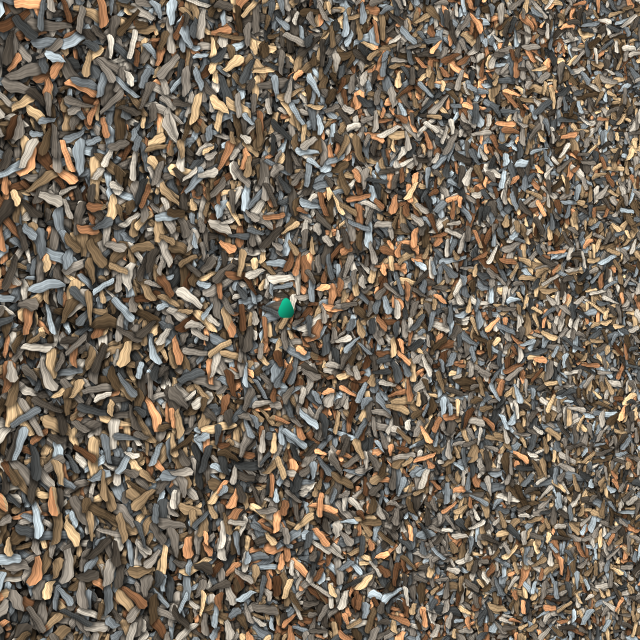
A WebGL 2 fragment shader for this texture:

```glsl
#version 300 es
precision highp float;
// A bed of weathered wood chips, coarse on the left and finer to the right.
// Stacked jittered grids scatter tapered, bent slivers from bottom to top;
// each casts a soft shadow, and an exponential map grades their size.

uniform vec2 u_resolution;
out vec4 fragColor;

const float PI = 3.14159265;
const int LAYERS = 11;
const float GRADE = 0.75;          // log of the size ratio, left to right
const float CELL_MIN = 0.026;
const float CELL_MAX = 0.050;
const float EDGE = 0.0013;         // edge softness in canvas units
const float SHADOW_REACH = 0.0062;
const float SHADOW_DEPTH = 0.52;
const float GRAIN = 0.07;
const vec2 SHADOW_DIR = vec2(0.6, -0.8);

const vec3 SOIL = vec3(0.13, 0.11, 0.09);
const vec3 BARK = vec3(0.25, 0.225, 0.195);
const vec3 DRIFTWOOD = vec3(0.57, 0.535, 0.49);
const vec3 SAPWOOD = vec3(0.90, 0.86, 0.79);
const vec3 RUST = vec3(1.22, 0.93, 0.72);
const vec3 SLATE = vec3(0.87, 0.97, 1.08);
const vec3 STRAW = vec3(1.12, 1.00, 0.83);
const vec3 PEBBLE = vec3(0.08, 0.60, 0.46);
const vec2 PEBBLE_POS = vec2(0.447, 0.517);

vec4 hash4(vec3 p) {
  vec4 q = fract(p.xyzx * vec4(0.1031, 0.1030, 0.0973, 0.1099));
  q += dot(q, q.wzxy + 33.33);
  return fract((q.xxyz + q.yzzw) * q.zywx);
}

// Layered sines: stains that run across neighbouring chips
float stain(vec2 p) {
  float s = sin(p.x * 71.0 + 2.0 * sin(p.y * 53.0));
  s += 0.7 * sin(p.y * 139.0 + 2.0 * sin(p.x * 97.0));
  return s + 0.5 * sin(dot(p, vec2(271.0, 233.0)) + 3.0 * sin(p.x * 181.0));
}

vec3 woodColour(vec4 h, float rustiness) {
  vec3 wood = h.x < 0.55 ? mix(BARK, DRIFTWOOD, h.x / 0.55)
                         : mix(DRIFTWOOD, SAPWOOD, pow((h.x - 0.55) / 0.45, 1.2));
  if (h.y < rustiness) wood *= RUST;
  else if (h.y < 0.38) wood *= STRAW;
  else if (h.y > 0.76) wood *= SLATE;
  return wood;
}

// Paints one chip and its shadow over the colour below
vec3 paintChip(vec3 below, vec2 p, vec2 centre, float cell, vec4 h, vec4 k,
               float edge, float rustiness) {
  vec2 offset = p - centre;
  float turn = PI * k.x + 0.3 * sin(2.0 * PI * k.x) + atan(centre.y, centre.x);
  vec2 axis = vec2(cos(turn), sin(turn));
  float halfLength = cell * mix(0.34, 0.80, k.y);
  float halfWidth = cell * mix(0.11, 0.27, k.z * k.z * 0.6 + k.w * 0.4);

  // Local frame: u runs along the fibres, v across them
  float u = dot(offset, axis);
  float v = dot(offset, vec2(-axis.y, axis.x));
  float along = u / halfLength;
  v += halfWidth * (h.z - 0.5) * 0.9 * along * along;
  v += halfWidth * 0.09 * sin(along * 7.0 + h.w * 20.0);
  float width = halfWidth * (1.0 + (h.w - 0.5) * 1.3 * clamp(along, -1.0, 1.0));
  float slant = u + v * (k.w - 0.5) * 1.8;
  float d = max(abs(slant) - halfLength, abs(v) - width);
  d = max(d, (abs(slant) + abs(v) * 1.2 - halfLength - halfWidth * 0.65) * 0.7);

  // Contact shadow reaches farther on the side away from the light
  float side = dot(offset, SHADOW_DIR) / halfLength;
  float reach = SHADOW_REACH * (1.0 + 0.7 * clamp(side, -1.0, 1.0));
  below *= 1.0 - SHADOW_DEPTH * (1.0 - smoothstep(-edge, reach, d));

  // Tilt, rounded rim and fibres
  float across = clamp(v / width, -1.0, 1.0);
  float fibres = sin(across * 8.0 + h.z * 30.0 + 1.5 * sin(along * 2.5 + h.w * 9.0))
               + 0.6 * sin(across * 17.0 + along * 3.0);
  float light = 1.0 + (h.z - 0.5) * 0.45 * across + (h.w - 0.5) * 0.25 * along;
  light *= 1.04 - 0.16 * pow(abs(across), 4.0);
  light += GRAIN * fibres + 0.045 * stain(p);
  vec3 wood = woodColour(h, rustiness) * light;
  return mix(below, wood, 1.0 - smoothstep(-edge, edge, d));
}

void main() {
  vec2 uv = gl_FragCoord.xy / min(u_resolution.x, u_resolution.y);

  // Conformal map: cells shrink to the right without being stretched
  float scale = exp(GRADE * uv.x);
  vec2 p = scale * vec2(cos(GRADE * uv.y), sin(GRADE * uv.y)) / GRADE;
  float edge = EDGE * scale;
  float rustiness = 0.13 + 0.08 * sin(uv.x * 9.0 - 4.0 + sin(uv.y * 5.0));

  vec3 colour = SOIL * (1.0 + 0.2 * stain(p));
  for (int layer = 0; layer < LAYERS; layer++) {
    float level = float(layer);
    float cell = mix(CELL_MIN, CELL_MAX, fract(level * 0.618 + 0.3));
    vec2 grid = p / cell + level * vec2(0.37, 0.71);
    vec2 home = floor(grid);
    for (int j = -1; j <= 1; j++)
      for (int i = -1; i <= 1; i++) {
        vec2 id = home + vec2(i, j);
        vec4 h = hash4(vec3(id, level * 7.0 + 3.0));
        vec4 k = hash4(vec3(id.yx, level * 11.0 + 101.0));
        vec2 jitter = hash4(vec3(id, level * 5.0 + 211.0)).xy;
        vec2 centre = p + (id + jitter - grid) * cell;
        colour = paintChip(colour, p, centre, cell, h, k, edge, rustiness);
      }
  }

  // A lone glazed pebble
  vec2 q = (uv - PEBBLE_POS) / vec2(0.012, 0.016);
  float pebble = length(q) + 0.12 * sin(3.0 * atan(q.y, q.x));
  vec3 glaze = PEBBLE * (0.95 + 0.3 * q.y - 0.25 * q.x);
  colour = mix(colour, glaze, 1.0 - smoothstep(0.88, 1.05, pebble));

  fragColor = vec4(clamp(colour, 0.0, 1.0), 1.0);
}
```
